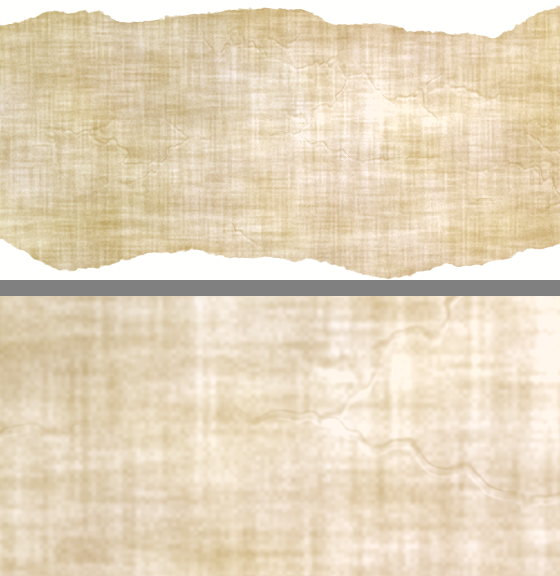
Top, the full canvas; bottom, a detail of the centre.
This texture is drawn by a WebGL 1 fragment shader. Its source:

```glsl
precision highp float;
// A torn strip of old papyrus on white: smooth steps shape the two ragged edges,
// stretched value noise weaves the fibres and mottles the tone,
// and warped cellular borders, lit from above, form the creases.
uniform vec2 u_resolution;

#define DARK vec3(0.785, 0.690, 0.490)
#define LIGHT vec3(0.985, 0.950, 0.895)
#define BACKDROP vec3(1.0, 1.0, 0.995)
#define BASE_TONE 0.48
#define MOTTLE 0.75
#define STREAKS 0.24
#define THREADS 0.30
#define GRAIN 0.22
#define CREASE 0.26
#define RELIEF 0.70
#define RAGGED 0.036
#define GLOW 0.30

float hash(vec2 p) {
  vec3 q = fract(p.xyx * 0.1031);
  q += dot(q, q.yzx + 33.33);
  return fract((q.x + q.y) * q.z);
}

float noise(vec2 p) {
  vec2 i = floor(p), f = fract(p);
  f = f * f * (3.0 - 2.0 * f);
  return mix(mix(hash(i), hash(i + vec2(1, 0)), f.x),
             mix(hash(i + vec2(0, 1)), hash(i + vec2(1, 1)), f.x), f.y);
}

// Layered noise, centred on zero
float layers(vec2 p) {
  float sum = 0.0, amp = 0.5;
  for (int i = 0; i < 4; i++) {
    sum += amp * (noise(p) - 0.5);
    p = mat2(0.8, 0.6, -0.6, 0.8) * p * 2.1 + 17.3;
    amp *= 0.5;
  }
  return sum;
}

// Thin lines along the borders of warped, flattened cells
float creaseLine(vec2 p) {
  vec2 q = p * vec2(2.6, 6.0);
  q += 1.6 * vec2(layers(p * 6.0), layers(p * 7.0 + 40.0));
  vec2 cell = floor(q);
  float nearest = 9.0, second = 9.0;
  for (int y = -1; y <= 1; y++) {
    for (int x = -1; x <= 1; x++) {
      vec2 c = cell + vec2(float(x), float(y));
      float d = length(c + vec2(hash(c), hash(c + 71.0)) - q);
      second = min(second, max(nearest, d));
      nearest = min(nearest, d);
    }
  }
  return 1.0 - smoothstep(0.0, 0.09, second - nearest);
}

float topEdge(float x) {
  return 0.91 + 0.052 * smoothstep(0.0, 0.22, x) - 0.040 * smoothstep(0.35, 0.43, x)
    + 0.045 * smoothstep(0.43, 0.90, x) - 0.055 * smoothstep(1.07, 1.22, x)
    - 0.038 * smoothstep(1.30, 1.72, x) + 0.10 * smoothstep(1.75, 2.0, x);
}

float bottomEdge(float x) {
  return 0.165 - 0.13 * smoothstep(-0.05, 0.25, x) + 0.07 * smoothstep(0.25, 0.60, x)
    - 0.03 * smoothstep(0.68, 0.86, x) - 0.070 * smoothstep(1.05, 1.42, x)
    + 0.05 * smoothstep(1.42, 1.60, x) + 0.075 * smoothstep(1.65, 2.05, x);
}

void main() {
  vec2 p = gl_FragCoord.xy / u_resolution.y;
  float pixel = 1.0 / u_resolution.y;

  // Torn outline: positive depth lies inside the sheet
  float depth = min(topEdge(p.x) - p.y, p.y - bottomEdge(p.x));
  depth += RAGGED * layers(p * 17.0) + 0.006 * (noise(p * 75.0) - 0.5);

  // Broad mottling and the pale area right of the centre
  vec2 g = (p - vec2(1.32, 0.66)) / vec2(0.42, 0.28);
  float glow = exp(-dot(g, g));
  float tone = BASE_TONE + GLOW * glow;
  tone += MOTTLE * (layers(p * vec2(3.0, 4.5) + 5.0) + 0.7 * layers(p * vec2(3.5, 15.0) + 31.0));

  // Long streaks and fine woven threads in both directions
  float upright = noise(p * vec2(42.0, 2.2)) - 0.5;
  float level = noise(p * vec2(2.5, 46.0) + 9.0) - 0.5;
  tone += STREAKS * (upright * (0.6 + 1.0 * glow) + 0.5 * level);
  tone += THREADS * (noise(p * vec2(125.0, 11.0)) - 0.5);
  tone += THREADS * (noise(p * vec2(13.0, 125.0) + 3.0) - 0.5);
  tone += GRAIN * (noise(p * 190.0) - 0.5);

  // Creases with a lit lower lip, and soft crumpling
  vec2 lip = vec2(0.002, 0.010);
  float folded = smoothstep(0.48, 0.75, noise(p * vec2(3.5, 6.0) + 12.0));
  tone -= CREASE * folded * (creaseLine(p) - 0.7 * creaseLine(p + lip));
  vec2 crumple = vec2(7.0, 17.0);
  tone += RELIEF * (layers(p * crumple) - layers((p + lip) * crumple));

  // Browned margin along the tear
  tone -= 0.20 * exp(-max(depth, 0.0) * 28.0);

  // Cooler on the left, warmer on the right, with patches of yellow
  vec3 paper = mix(DARK, LIGHT, clamp(tone, -0.1, 1.08));
  float warmth = smoothstep(0.1, 1.5, p.x + 1.2 * layers(p * 3.0 + 60.0));
  paper *= mix(vec3(0.975, 0.985, 0.975), vec3(1.018, 1.0, 0.99), warmth);
  paper.b += 0.13 * layers(p * vec2(4.0, 5.0) + 80.0);

  float inside = smoothstep(-pixel, pixel, depth);
  gl_FragColor = vec4(mix(BACKDROP, min(paper, 1.0), inside), 1.0);
}
```
